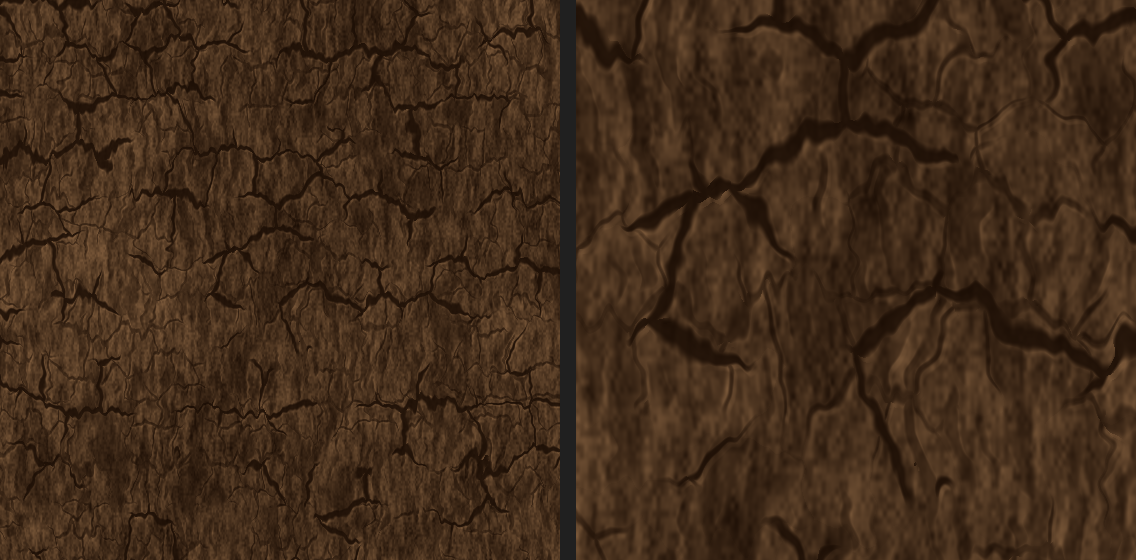
Left: the whole. Right: its middle third, enlarged.
Give the GLSL for this texture, as a WebGL 1 fragment shader.

```glsl
precision highp float;
// Dark brown bark: cracked, fibrous blocks lit from the upper left.
uniform vec2 u_resolution;

const vec3 CREVICE_BROWN = vec3(0.09, 0.04, 0.008);
const vec3 RIDGE_BROWN = vec3(0.42, 0.30, 0.193);
const vec2 LIGHT_STEP = vec2(-0.0020, 0.0030);

vec2 hash2(vec2 p) {
  vec3 h = fract(p.xyx * vec3(0.1031, 0.1030, 0.0973));
  h += dot(h, h.yzx + 33.33);
  return fract((h.xx + h.yz) * h.zy);
}

float noise(vec2 p) {
  vec2 cell = floor(p);
  vec2 f = fract(p);
  f = f * f * (3.0 - 2.0 * f);
  float low = mix(hash2(cell).x, hash2(cell + vec2(1.0, 0.0)).x, f.x);
  float high = mix(hash2(cell + vec2(0.0, 1.0)).x, hash2(cell + 1.0).x, f.x);
  return mix(low, high, f.y);
}

float layeredNoise(vec2 p) {
  float sum = 0.0;
  float weight = 0.5;
  for (int i = 0; i < 4; i++) {
    sum += weight * noise(p);
    p = p * 2.03 + 17.3;
    weight *= 0.5;
  }
  return sum / 0.9375;
}

// Staggered cellular noise: x = border distance, y = how level it is, z = cell value.
vec3 cells(vec2 p) {
  vec2 base = floor(p);
  vec2 nearest = vec2(9.0);
  vec2 second = vec2(9.0);
  float value = 0.0;
  for (int j = -1; j <= 1; j++) {
    for (int i = -1; i <= 1; i++) {
      vec2 id = base + vec2(float(i), float(j));
      vec2 random = hash2(id);
      float stagger = 0.4 * mod(id.y, 2.0) - 0.2;
      vec2 r = id + 0.2 + 0.6 * random + vec2(stagger, 0.0) - p;
      if (dot(r, r) < dot(nearest, nearest)) {
        second = nearest;
        nearest = r;
        value = random.x;
      } else if (dot(r, r) < dot(second, second)) {
        second = r;
      }
    }
  }
  vec2 across = normalize(second - nearest);
  return vec3(dot(0.5 * (nearest + second), across), abs(across.y), value);
}

// Bend the borders broadly, then break them into steps along the fibres.
vec2 warp(vec2 p) {
  vec2 bend = vec2(layeredNoise(p * 9.0), layeredNoise(p * 9.0 + 41.0)) - 0.5;
  float steps = noise(p * vec2(85.0, 15.0)) + 0.6 * noise(p * vec2(170.0, 30.0)) - 0.8;
  float fray = noise(p * vec2(40.0, 90.0) + 9.0) - 0.5;
  return p + bend * vec2(0.06, 0.085) + vec2(0.007 * fray, 0.015 * steps);
}

// x = crack depth, y = value of the enclosing block.
vec2 cracks(vec2 p, vec2 bent, vec2 scale, float width, float seed) {
  vec3 cell = cells(bent * scale + seed);
  float gap = smoothstep(0.3, 0.9, noise(p * 15.0 + seed));
  float halfWidth = width * gap * mix(0.45, 1.0, smoothstep(0.4, 0.9, cell.y));
  float border = cell.x / scale.y;
  float depth = 1.0 - smoothstep(halfWidth * 0.4, halfWidth + 0.002, border);
  return vec2(depth * smoothstep(0.0, 0.3, gap), cell.z);
}

// Narrow upright splits between fibres.
float splits(vec2 p, vec2 scale, float seed) {
  return smoothstep(0.62, 0.88, noise(p * scale + seed));
}

// x = surface height, y = block tone.
vec2 relief(vec2 p) {
  vec2 bent = warp(p);
  vec2 large = cracks(p, bent, vec2(10.0, 11.0), 0.0085, 3.0);
  vec2 small = cracks(p, bent, vec2(22.0, 17.0), 0.0042, 57.0);
  float cleft = max(0.5 * splits(bent, vec2(62.0, 15.0), 23.0),
                    0.45 * splits(bent, vec2(125.0, 28.0), 67.0));
  float depth = max(large.x, max(0.55 * small.x, cleft));
  return vec2(-depth, 0.5 * (large.y + small.y));
}

float fibres(vec2 p) {
  p.x += 0.005 * noise(p * vec2(14.0, 22.0));
  float broad = noise(p * vec2(110.0, 20.0));
  float fine = noise(p * vec2(220.0, 55.0) + 31.0);
  float speckle = noise(p * vec2(390.0, 230.0) + 73.0);
  return 0.28 * broad + 0.40 * fine + 0.32 * speckle - 0.5;
}

void main() {
  vec2 p = gl_FragCoord.xy / min(u_resolution.x, u_resolution.y);
  vec2 surface = relief(p);
  float slope = surface.x - relief(p + LIGHT_STEP).x;

  // Combine stains, block tones and grain, then sink the cracks.
  float tone = 0.67 + 0.46 * (layeredNoise(p * 4.5 + 5.0) - 0.5);
  tone += 0.14 * (surface.y - 0.5) + 1.05 * fibres(p);
  tone += 0.25 * clamp(slope, -0.8, 0.8);
  tone = mix(tone, 0.05, -0.85 * surface.x);

  vec3 color = mix(CREVICE_BROWN, RIDGE_BROWN, clamp(tone, 0.0, 1.15));
  gl_FragColor = vec4(color, 1.0);
}
```
